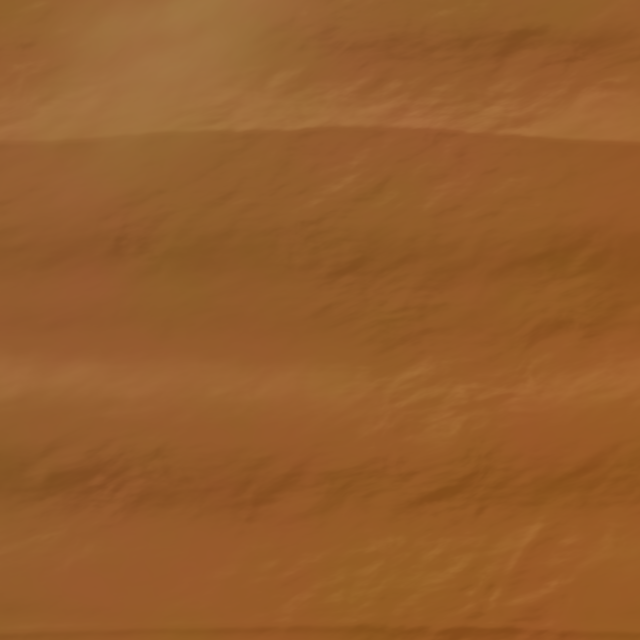
Write a three.js fragment shader that draws this texture.

```glsl
varying vec2 vUv;

const vec3 UMBER = vec3(0.515, 0.305, 0.125);
const vec3 SIENNA = vec3(0.585, 0.360, 0.170);
const vec3 TAN = vec3(0.655, 0.440, 0.235);
const vec3 OCHRE = vec3(0.655, 0.490, 0.270);

float hash(vec2 p) {
  p = fract(p * vec2(0.1731, 0.2377));
  p += dot(p, p.yx + 31.7);
  return fract((p.x + p.y) * p.x * 7.13);
}

float noise(vec2 p) {
  vec2 i = floor(p);
  vec2 f = p - i;
  f = f * f * f * (f * (f * 6.0 - 15.0) + 10.0);
  float low = mix(hash(i), hash(i + vec2(1.0, 0.0)), f.x);
  float high = mix(hash(i + vec2(0.0, 1.0)), hash(i + 1.0), f.x);
  return mix(low, high, f.y);
}

// Fractal noise centred on zero
float fbm(vec2 p) {
  float sum = 0.0;
  float amp = 0.5;
  for (int k = 0; k < 4; k++) {
    sum += amp * (noise(p) - 0.5);
    p = mat2(0.8, 0.6, -0.6, 0.8) * p * 2.03 + 17.3;
    amp *= 0.5;
  }
  return sum;
}

vec2 rotate(vec2 p, float angle) {
  float c = cos(angle);
  float s = sin(angle);
  return vec2(c * p.x + s * p.y, c * p.y - s * p.x);
}

float band(float y, float center, float width) {
  float d = (y - center) / width;
  return exp(-d * d);
}

// Light lip above an edge, shadow below it
float lip(float y, float edge, float blur, float fade) {
  float d = y - edge;
  return (smoothstep(-blur, blur, d) * 2.0 - 1.0) * exp(-abs(d) / fade);
}

// Broad horizontal folds
float folds(vec2 p) {
  float y = p.y + 0.05 * fbm(p * vec2(2.5, 4.0) + 5.0);
  float right = smoothstep(0.2, 0.8, p.x);
  float tone = -0.55 * band(y, 0.93, 0.035) * right;
  tone += 0.30 * band(y, 0.83, 0.050);
  tone -= 0.50 * band(y, 0.60, 0.050);
  tone -= 0.38 * band(y, 0.49, 0.050);
  tone += 0.42 * band(y, 0.41, 0.060);
  tone -= 0.50 * band(y, 0.25, 0.055);
  tone += 0.18 * band(y, 0.15, 0.050);
  return tone - 0.30 * band(y, 0.03, 0.025);
}

// Fine slanted wrinkles, lit from above
float wrinkles(vec2 p, float angle, vec2 scale) {
  vec2 q = rotate(p, angle) * scale;
  q += 0.7 * vec2(noise(p * 14.0), noise(p * 14.0 + 40.0));
  return fbm(q) - fbm(q + vec2(-0.12, 0.38));
}

// Soft diagonal crease between two points
float crease(vec2 p, vec2 a, vec2 b, float width) {
  vec2 ab = b - a;
  float along = dot(p - a, ab) / dot(ab, ab);
  float side = (ab.x * (p.y - a.y) - ab.y * (p.x - a.x)) / length(ab);
  side += 0.012 * fbm(p * 12.0);
  float ends = smoothstep(-0.1, 0.2, along) * smoothstep(1.15, 0.75, along);
  return ends * (band(side, 0.0, width) - 0.7 * band(side, -2.5 * width, 2.0 * width));
}

void main() {
  vec2 p = vUv;
  float tone = folds(p) + 0.55 * fbm(p * vec2(3.0, 7.0) + 11.0);

  // Two long, thin edges
  float sway = 0.012 * sin(p.x * 5.5 - 1.2) + 0.012 * fbm(p * vec2(9.0, 3.0));
  tone += 0.42 * lip(p.y - sway, 0.788, 0.007, 0.035);
  tone += 0.50 * lip(p.y - 0.4 * sway, 0.018, 0.009, 0.022);

  // Patchy wrinkles
  float patches = smoothstep(-0.10, 0.20, fbm(rotate(p, 0.4) * vec2(4.0, 6.0) + 3.0));
  float relief = wrinkles(p, 0.45, vec2(13.0, 34.0));
  relief += 0.5 * wrinkles(p + 7.0, 0.2, vec2(22.0, 60.0));
  tone += relief * mix(0.25, 1.15, patches);
  tone += 0.35 * crease(p, vec2(0.755, 0.04), vec2(0.85, 0.20), 0.008);

  // Pale glow at the upper left
  vec2 g = rotate(p - vec2(0.27, 0.93), 0.6) / vec2(0.27, 0.13);
  float glow = exp(-dot(g, g)) * (0.85 + 1.2 * fbm(rotate(p, 0.6) * vec2(6.0, 14.0)));

  vec3 color = mix(SIENNA, UMBER, smoothstep(0.0, 0.9, -tone));
  color = mix(color, TAN, smoothstep(0.0, 0.9, tone));
  color = mix(color, OCHRE, clamp(glow * 0.72, 0.0, 1.0));

  // Warm, saturated lower right against greyer left, with faint hue drift
  float warmth = smoothstep(-0.5, 0.8, p.x - p.y);
  color += mix(vec3(-0.010, 0.004, 0.014), vec3(0.012, -0.004, -0.022), warmth);
  color += vec3(0.018, -0.014, 0.016) * fbm(p * vec2(7.0, 9.0) + 23.0) * 2.0;
  gl_FragColor = vec4(color, 1.0);
}
```
